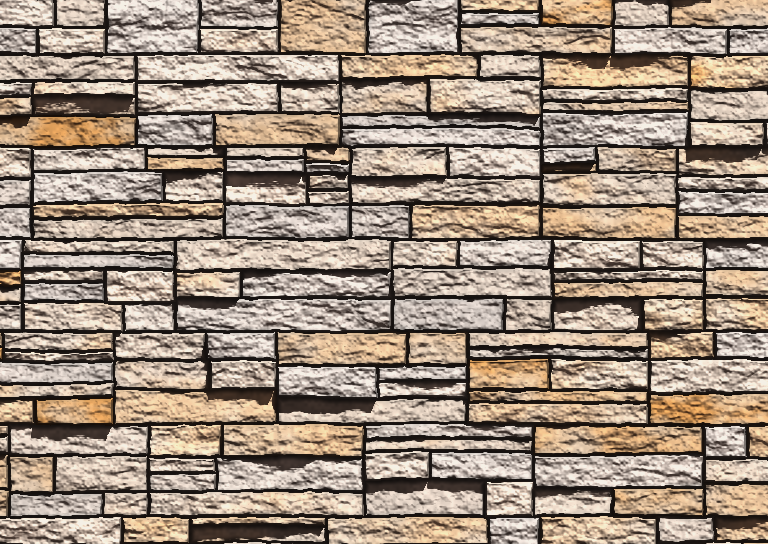
Give the GLSL for this texture, as a Shadertoy shader.

```glsl
// Sunlit wall of split ledge stones stacked in courses, with hard shadows.

struct Stone { vec3 seed; vec2 local; float edge; };

vec3 hash3(vec2 p) {
    vec3 q = fract(p.xyx * vec3(0.1031, 0.1030, 0.0973));
    q += dot(q, q.yxz + 33.33);
    return fract((q.xxy + q.yzz) * q.zyx);
}

float noise(vec2 p) {
    vec2 i = floor(p), f = fract(p);
    f = f * f * (3.0 - 2.0 * f);
    return mix(mix(hash3(i).x, hash3(i + vec2(1, 0)).x, f.x),
               mix(hash3(i + vec2(0, 1)).x, hash3(i + vec2(1, 1)).x, f.x), f.y);
}

float fbm(vec2 p) {
    float sum = 0.0, amp = 0.53;
    for (int i = 0; i < 4; i++) {
        sum += amp * noise(p);
        p = mat2(1.6, 1.1, -1.1, 1.6) * p + 17.3;
        amp *= 0.5;
    }
    return sum;
}

// Courses hold panels; panels hold strips; strips split into stones.
Stone stoneAt(vec2 p) {
    p.y += 0.005 * (noise(p * vec2(9.0, 14.0)) - 0.5);
    p += 0.0035 * (vec2(noise(p * 65.0), noise(p * 65.0 + 40.0)) - 0.5);

    vec2 size = vec2(0.31, 0.17);
    float y = (p.y - 0.05) / size.y + 20.0;
    float row = floor(y);
    float x = p.x / size.x + 20.0 + 7.0 * hash3(vec2(row, 3.0)).y;
    float col = floor(x);
    if (x < col + 0.5 * hash3(vec2(col, row)).x) col -= 1.0;
    vec3 panel = hash3(vec2(col, row) + 71.0);
    vec2 lo = vec2(col + 0.5 * hash3(vec2(col, row)).x, 0.0);
    vec2 hi = vec2(col + 1.0 + 0.5 * hash3(vec2(col + 1.0, row)).x, 1.0);
    vec2 q = vec2(x, y - row);

    // Two or three strips in each panel
    float low = panel.z < 0.18 ? 0.0 : 0.26 + 0.14 * panel.x;
    float high = 0.6 + 0.14 * panel.y;
    float strip = step(low, q.y) + step(high, q.y);
    if (strip < 0.5) hi.y = low;
    else if (strip < 1.5) { lo.y = low; hi.y = high; }
    else lo.y = high;

    // Some strips break across, then some pieces break along
    vec2 id = vec2(col * 7.0 + strip, row * 5.0 + 9.0);
    vec3 cut = hash3(id);
    if (cut.x < 0.55) {
        float at = mix(lo.x, hi.x, 0.28 + 0.44 * cut.y);
        if (q.x < at) hi.x = at;
        else { lo.x = at; id += 131.0; }
    }
    cut = hash3(id + 57.0);
    if (cut.x < 0.22) {
        float at = mix(lo.y, hi.y, 0.35 + 0.3 * cut.y);
        if (q.y < at) hi.y = at;
        else { lo.y = at; id += 277.0; }
    }
    vec2 border = min(q - lo, hi - q) * size;
    return Stone(hash3(id + 19.0), (q - lo) / (hi - lo), min(border.x, border.y));
}

// Relief: protrusion, tilt, chipped ledges and fine grain
float relief(vec2 p) {
    Stone s = stoneAt(p);
    float chips = fbm(p * vec2(11.0, 25.0) + s.seed.xy * 60.0) * 5.0;
    float ledges = (floor(chips) + smoothstep(0.45, 1.0, fract(chips))) / 5.0;
    float h = 0.031 * s.seed.x + 0.014 * (s.seed.y - 0.5) * s.local.y;
    h += 0.026 * mix(ledges, chips / 5.0, 0.4);
    h += 0.0035 * noise(p * vec2(75.0, 110.0)) + 0.0018 * noise(p * 210.0);
    return mix(-0.01, h, smoothstep(0.0003, 0.0042, s.edge));
}

// Fraction of sun left after a march over the relief
float sunlight(vec2 p, float h, vec3 sun) {
    float block = 0.0;
    for (int i = 1; i <= 15; i++) {
        float t = 0.06 * pow(float(i) / 15.0, 1.4);
        float over = relief(p + sun.xy * t) - h - sun.z * t;
        block = max(block, smoothstep(0.0, 0.003, over));
    }
    return 1.0 - block;
}

void mainImage(out vec4 fragColor, in vec2 fragCoord) {
    vec2 p = fragCoord / iResolution.y;
    Stone s = stoneAt(p);
    vec3 sun = normalize(vec3(0.32, 0.9, 0.76));

    float h = relief(p), e = 0.0015;
    vec2 slope = vec2(relief(p + vec2(e, 0)) - h, relief(p + vec2(0, e)) - h) / e;
    float facing = max(dot(normalize(vec3(-slope, 1.0)), sun), 0.0);
    float lit = sunlight(p, h + 0.0006, sun);

    // Mineral colour: grey, cool and warm stones with rusty stains
    float stain = fbm(p * vec2(13.0, 22.0) + s.seed.zx * 40.0);
    vec3 stone = mix(vec3(0.83, 0.82, 0.80), vec3(0.90, 0.86, 0.80), smoothstep(0.1, 0.4, s.seed.z));
    stone = mix(stone, vec3(0.88, 0.77, 0.62), smoothstep(0.62, 0.95, s.seed.z * 0.75 + stain * 0.5));
    stone = mix(stone, vec3(0.83, 0.62, 0.36), smoothstep(0.4, 0.7, stain) * smoothstep(0.86, 0.95, s.seed.z));
    stone *= mix(0.86, 1.03, s.seed.y) * (0.9 + 0.2 * noise(p * 160.0));

    // Warm dim skylight in shadow, nearly black in the joints
    float open = smoothstep(0.0, 0.012, s.edge);
    vec3 sky = vec3(0.29, 0.24, 0.225) * mix(0.4, 1.0, open) * (0.65 + 0.6 * stain);
    float direct = lit * min(facing / 0.64, 1.2) * 0.76;
    vec3 color = stone * (sky + direct);
    fragColor = vec4(min(color, vec3(0.96, 0.94, 0.9)), 1.0);
}
```
